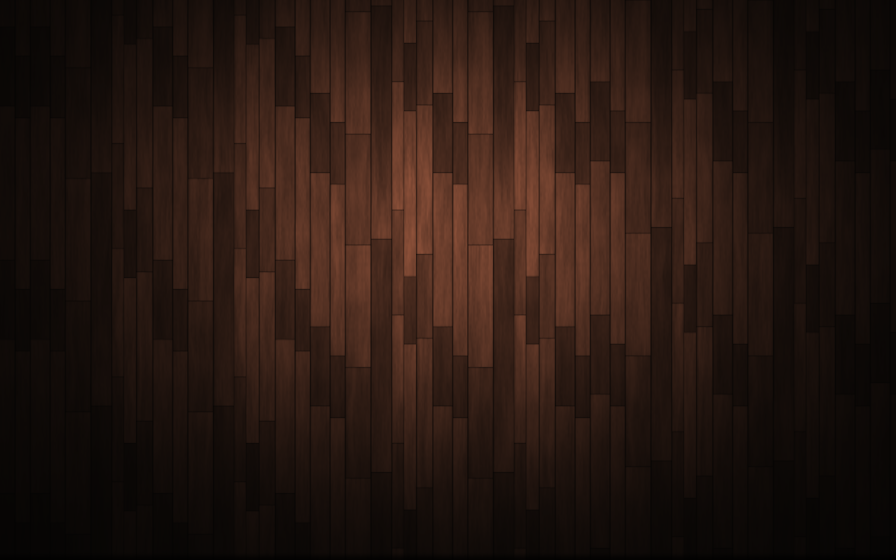
Reproduce this texture procedurally as a Shadertoy shader.

```glsl
// Dark wooden planks standing upright under a warm spotlight.
// A strip of seven staggered boards repeats in both directions, shifted in
// broad panels; stretched value noise adds grain and a wide glow adds light.

// Each board column: right edge, top of dark board, its length, its tone.
const vec4 BOARDS[7] = vec4[7](
    vec4( 18.0,   5.0, 200.0, 0.68),
    vec4( 28.0, 180.0,  90.0, 0.90),
    vec4( 39.0,  37.0,  58.0, 0.66),
    vec4( 53.0,  18.0,  72.0, 0.84),
    vec4( 70.0,  80.0,  68.0, 0.70),
    vec4( 83.0, 105.0,  53.0, 0.70),
    vec4(105.0, 115.0,  95.0, 0.86));

float hash(vec2 p) {
    return fract(sin(dot(p, vec2(127.1, 311.7))) * 43758.5453);
}

float noise(vec2 p) {
    vec2 i = floor(p), f = fract(p);
    f = f * f * (3.0 - 2.0 * f);
    return mix(mix(hash(i), hash(i + vec2(1.0, 0.0)), f.x),
               mix(hash(i + vec2(0.0, 1.0)), hash(i + 1.0), f.x), f.y);
}

// Dark gap of a given half width, softened by one pixel.
float gap(float dist, float halfWidth, float pixel) {
    return 1.0 - smoothstep(halfWidth - 0.5 * pixel, halfWidth + pixel, dist);
}

// Brightness of the bare wood; p runs over 768 x 480 units, y downwards.
float wood(vec2 p, float pixel) {
    // Panels of two and a bit strips, each lifted by its own amount
    float panel = floor((p.x - 266.0) / 240.0);
    float lift = panel < 0.0 ? 57.0 : 10.0 * panel;
    float u = mod(p.x - 318.0 - 240.0 * panel, 105.0);

    // Find the board column
    vec4 board = BOARDS[0];
    float left = 0.0, column = 0.0;
    for (int i = 0; i < 6; i++) {
        if (u >= BOARDS[i].x) {
            left = BOARDS[i].x;
            board = BOARDS[i + 1];
            column = float(i + 1);
        }
    }

    // Alternate a dark and a light board down the column
    float v = mod(p.y + lift - board.y, 200.0);
    bool dark = v < board.z;
    float light = 1.0 + 0.18 * hash(vec2(column, 4.0));
    float tone = dark ? mix(board.w, light, 0.75 * smoothstep(0.45, 1.0, v / 200.0))
                      : light;

    // Fine fibres, broad streaks and drifting stains
    float seed = column * 17.0 + (dark ? 5.0 : 0.0);
    float wave = 1.5 * noise(vec2(u * 0.08 + seed, p.y * 0.025));
    float fibre = noise(vec2(p.x * 0.65 + wave, p.y * 0.06 + seed));
    float streak = noise(vec2(u * 0.22 + wave + seed, p.y * 0.013));
    float stain = noise(vec2(p.x * 0.07 + seed, p.y * 0.045));
    float speck = noise(p * vec2(0.8, 0.3));
    tone *= 1.0 + 0.16 * (fibre - 0.5) + 0.22 * (streak - 0.5)
                + 0.14 * (stain - 0.5) + 0.08 * (speck - 0.5);

    // Seams between columns and joints between board ends
    float side = min(u - left, board.x - u);
    bool narrow = column == 1.0 || column == 2.0;
    float seam = gap(side, 0.45, pixel) * (narrow ? 0.28 : 0.48);
    float joint = gap(min(min(v, 200.0 - v), abs(v - board.z)), 0.4, pixel);
    return tone * (1.0 - seam) * (1.0 - 0.3 * joint);
}

void mainImage(out vec4 fragColor, in vec2 fragCoord) {
    vec2 uv = fragCoord / iResolution.xy;
    vec2 p = vec2(uv.x, 1.0 - uv.y) * vec2(768.0, 480.0);
    float pixel = 480.0 / iResolution.y;

    // Elliptical spotlight a little above the middle
    vec2 d = (p - vec2(385.0, 190.0)) * vec2(1.0, 1.35);
    float glow = 0.41 * exp(-dot(d, d) / 62000.0) + 0.018;

    vec3 color = glow * wood(p, pixel) * vec3(1.0, 0.565, 0.40);
    color += vec3(0.010, 0.011, 0.009);
    color *= 0.3 + 0.7 * smoothstep(0.0, 0.015, uv.y);
    fragColor = vec4(color, 1.0);
}
```
